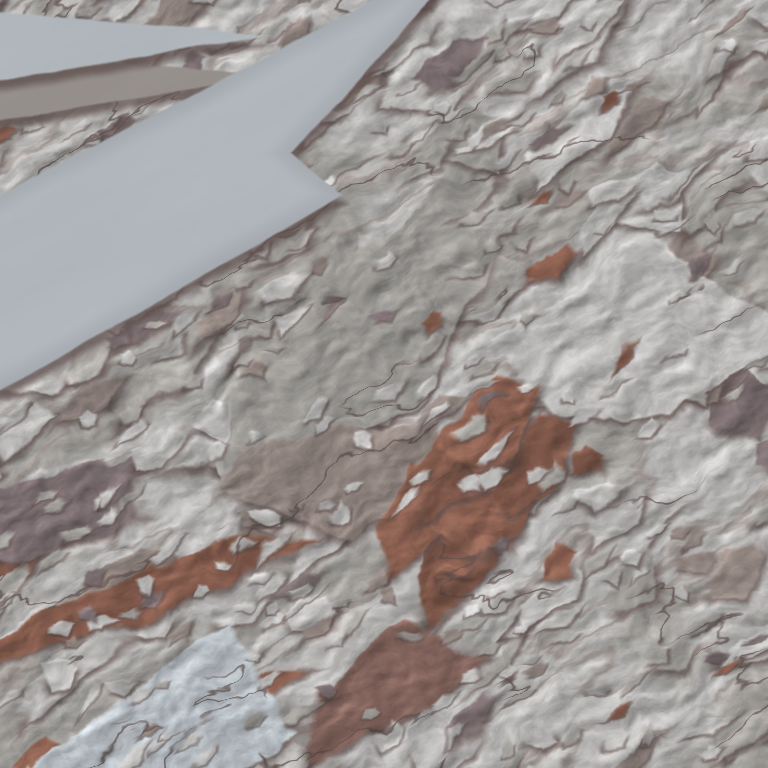
Write a three.js fragment shader that draws this texture.

```glsl
varying vec2 vUv;

const vec3 PLASTER = vec3(0.71, 0.705, 0.70);
const vec3 BOARD = vec3(0.69, 0.715, 0.735);
const vec3 GREY = vec3(0.61, 0.60, 0.585);
const vec3 TAUPE = vec3(0.55, 0.505, 0.485);
const vec3 MAUVE = vec3(0.47, 0.42, 0.43);
const vec3 BRICK = vec3(0.51, 0.355, 0.30);
const vec3 CREVICE = vec3(0.35, 0.29, 0.28);
const float GRAIN_ANGLE = 0.52;
const float EDGE = 0.0022;
const float SHADOW_WIDTH = 0.011;
const float SHADOW = 0.7;
const float ROUGHNESS = 0.035;
const float RELIEF = 0.75;

float hash(vec2 p) {
  return fract(sin(dot(p, vec2(127.1, 311.7))) * 43758.5453);
}

float noise(vec2 p) {
  vec2 i = floor(p), f = fract(p);
  f = f * f * (3.0 - 2.0 * f);
  return mix(mix(hash(i), hash(i + vec2(1, 0)), f.x),
             mix(hash(i + vec2(0, 1)), hash(i + vec2(1, 1)), f.x), f.y);
}

float fbm(vec2 p) {
  float sum = 0.0, amp = 0.5;
  for (int i = 0; i < 5; i++) {
    sum += amp * noise(p);
    p = p * 2.03 + 17.3;
    amp *= 0.5;
  }
  return sum;
}

vec2 turn(vec2 v, float a) {
  float c = cos(a), s = sin(a);
  return vec2(c * v.x + s * v.y, c * v.y - s * v.x);
}

// Irregular five-sided flake
float shard(vec2 p, vec2 size, float seed) {
  float d = -1.0;
  for (int i = 0; i < 5; i++) {
    float k = float(i);
    float a = 1.2566 * (k + 0.7 * hash(vec2(seed, k)));
    d = max(d, dot(p / size, vec2(cos(a), sin(a))) - 0.7 - 0.3 * hash(vec2(k, seed + 3.7)));
  }
  return d * min(size.x, size.y);
}

// Lays one flake over the colour, with a contact shadow below it
void layShard(inout vec3 col, vec2 p, vec2 centre, vec2 size, float angle, float seed, vec3 tint) {
  vec2 rel = turn(p - centre, angle);
  float d = shard(rel, size, seed);
  float width = min(SHADOW_WIDTH, size.y * 0.6);
  float under = smoothstep(0.2, -0.6, rel.y / size.y) * smoothstep(width, 0.0, d);
  col = mix(col, CREVICE, SHADOW * under);
  float rim = smoothstep(-0.007, 0.0, d) * smoothstep(0.0, 0.8, rel.y / size.y);
  col = mix(col, tint * (1.0 + 0.07 * rim), smoothstep(EDGE, -EDGE, d));
}

vec3 rubbleTint(float h) {
  vec3 tint = h < 0.50 ? PLASTER : h < 0.76 ? GREY : h < 0.89 ? TAUPE : h < 0.94 ? MAUVE : BRICK;
  return tint * (0.95 + 0.1 * fract(h * 57.0));
}

// Scattered flakes, one per stretched cell
void scatter(inout vec3 col, vec2 q, float freq, float density, float seed) {
  vec2 grid = vec2(freq, freq * 2.1);
  vec2 base = floor(q * grid);
  for (int i = -1; i <= 1; i++) for (int j = -1; j <= 1; j++) {
    vec2 cell = base + vec2(float(i), float(j));
    float h = hash(cell + seed), g = hash(cell + seed + 5.3);
    if (hash(cell + seed + 9.1) > density) continue;
    vec2 centre = (cell + 0.25 + 0.5 * vec2(h, g)) / grid;
    vec2 size = (0.22 + 0.32 * vec2(g, fract(h * 13.0))) / grid;
    layShard(col, q, centre, size, 0.6 * (g - 0.5), h * 31.0 + seed, rubbleTint(fract(g * 7.0 + h)));
  }
}

// Notched long board
float board(vec2 p) {
  float top = (p.y - 0.746 - 0.52 * p.x) * 0.88;
  float bottom = (0.49 + 0.57 * p.x - p.y) * 0.87;
  float notch = dot(p, vec2(0.64, 0.77)) - 0.859;
  float tip = (0.8 + 1.1 * (p.x - 0.38) - p.y) * 0.67;
  return max(max(top, bottom), min(notch, tip));
}

// Thin wedge reaching in from the left
float wedge(vec2 p) {
  return max(p.y - 0.985 + 0.09 * p.x, 0.895 + 0.17 * p.x - p.y);
}

void layPlate(inout vec3 col, float d, float shadowD, vec3 tint) {
  col = mix(col, CREVICE, SHADOW * smoothstep(0.008, -0.008, shadowD));
  col = mix(col, tint, smoothstep(EDGE, -EDGE, d));
}

void main() {
  vec2 warp = vec2(fbm(vUv * 16.0), fbm(vUv * 16.0 + 41.0)) - 0.5;
  vec2 p = vUv + ROUGHNESS * warp;
  vec2 q = turn(p, GRAIN_ANGLE);

  // Crumbled plaster bed with streaked seams
  vec3 col = mix(GREY, PLASTER, smoothstep(0.34, 0.56, fbm(q * vec2(6.0, 15.0))));
  float seam = abs(fbm(q * vec2(5.0, 17.0) + 8.0) - 0.47);
  col = mix(col, TAUPE, 0.6 * smoothstep(0.05, 0.0, seam));
  scatter(col, q, 5.0, 0.65, 2.0);
  scatter(col, q, 10.0, 0.5, 13.0);

  // Large slabs
  layShard(col, p, vec2(0.83, 0.55), vec2(0.18, 0.11), 0.35, 4.0, PLASTER);
  layShard(col, p, vec2(0.48, 0.56), vec2(0.22, 0.10), 0.70, 7.0, GREY * 0.97);
  layShard(col, p, vec2(0.44, 0.385), vec2(0.16, 0.07), 0.12, 9.0, TAUPE);
  layShard(col, p, vec2(0.05, 0.33), vec2(0.13, 0.05), 0.15, 5.0, MAUVE);
  layShard(col, p, vec2(0.22, 0.03), vec2(0.18, 0.08), 0.40, 6.0, BOARD);

  // Broken brick
  for (int i = 0; i < 6; i++) {
    float k = float(i);
    vec2 slot = vec2((floor(k / 2.0) - 1.0) * 0.085, (mod(k, 2.0) - 0.5) * 0.07);
    vec2 centre = vec2(0.62, 0.36) + turn(slot, -0.85);
    layShard(col, p, centre, vec2(0.075, 0.042), 0.85, k + 20.0, BRICK * (0.95 + 0.12 * hash(vec2(k))));
  }
  layShard(col, p, vec2(0.16, 0.215), vec2(0.25, 0.033), 0.36, 15.0, BRICK);
  layShard(col, p, vec2(0.49, 0.10), vec2(0.13, 0.06), 0.50, 11.0, mix(BRICK, MAUVE, 0.4));

  // Small chips, broken dark cracks and lit relief
  scatter(col, q, 23.0, 0.25, 29.0);
  float crack = abs(fbm(q * vec2(4.0, 13.0) + 33.0) - 0.5);
  float broken = smoothstep(0.46, 0.62, noise(q * vec2(9.0, 16.0)));
  col = mix(col, CREVICE, 0.7 * broken * smoothstep(0.014, 0.0, crack));
  vec2 grain = q * vec2(22.0, 42.0);
  col *= 1.0 + RELIEF * (fbm(grain) - fbm(grain + vec2(-0.1, 0.35)));

  // Clean boards on top
  vec2 b = vUv + 0.2 * ROUGHNESS * warp;
  vec2 lift = vec2(-0.004, 0.012);
  float sheen = 0.98 + 0.04 * fbm(turn(vUv, GRAIN_ANGLE) * vec2(5.0, 25.0));
  vec2 lower = b + vec2(0.0, 0.052);
  layPlate(col, wedge(lower), wedge(lower + lift), mix(GREY, TAUPE, 0.4) * sheen);
  layPlate(col, wedge(b), wedge(b + lift), BOARD * sheen);
  float d = board(b);
  layPlate(col, d, board(b + lift), BOARD * sheen * (1.0 - 0.06 * smoothstep(-0.03, 0.0, d)));

  gl_FragColor = vec4(col, 1.0);
}
```
